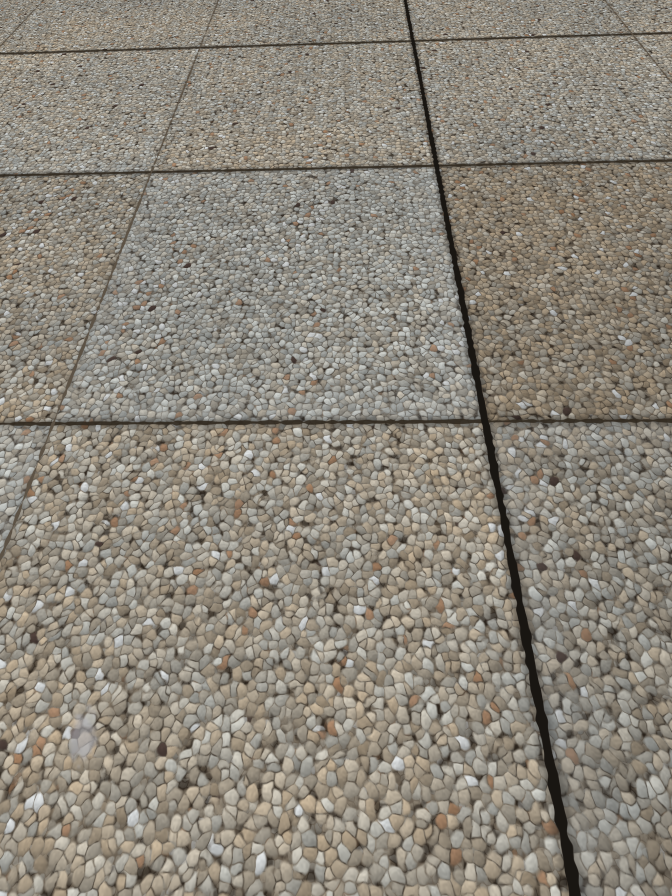
Reproduce this texture procedurally as a Shadertoy shader.

```glsl
// Square paving slabs of exposed pebble aggregate, seen in perspective.
// A ground projection gives slab coordinates; two layers of stretched Voronoi
// cells make the pebbles, under joints, slab tints and noise stains.

float hash(vec2 p) {
    return fract(sin(dot(p, vec2(127.1, 311.7))) * 43758.545);
}

vec2 hash2(vec2 p) {
    return vec2(hash(p), hash(p + 37.3));
}

float noise(vec2 p) {
    vec2 i = floor(p), f = fract(p);
    f = f * f * (3.0 - 2.0 * f);
    return mix(mix(hash(i), hash(i + vec2(1, 0)), f.x),
               mix(hash(i + vec2(0, 1)), hash(i + vec2(1, 1)), f.x), f.y);
}

float fbm(vec2 p) {
    float sum = 0.0, amp = 0.5;
    for (int i = 0; i < 4; i++) {
        sum += amp * noise(p);
        p = p * 2.03 + 11.7;
        amp *= 0.5;
    }
    return sum;
}

// Colour of one pebble; warmth runs from grey (0) to tan (1)
vec3 pebbleColor(vec2 id, float warmth) {
    float kind = hash(id + 5.1);
    float tint = clamp(warmth + 0.8 * (hash(id + 9.7) - 0.5), 0.0, 1.0);
    vec3 c = mix(vec3(0.655, 0.665, 0.65), vec3(0.61, 0.55, 0.465), tint);
    c *= 0.84 + 0.28 * hash(id + 2.9);
    c = mix(c, vec3(0.54, 0.39, 0.28), 0.7 * step(0.972, kind));
    c = mix(c, vec3(0.27, 0.22, 0.20), step(0.996, kind));
    return mix(c, vec3(0.74, 0.75, 0.75), step(kind, 0.02));
}

// One layer of oval stones: colour and coverage; footprint is the pixel in cells
vec4 pebbles(vec2 g, float warmth, float footprint) {
    g += 0.25 * (vec2(noise(g * 1.7), noise(g * 1.7 + 50.0)) - 0.5);
    vec2 cell = floor(g), nearestId = cell, toPebble = vec2(0);
    float d1 = 9.0, d2 = 9.0;
    for (int j = -1; j <= 1; j++)
    for (int i = -1; i <= 1; i++) {
        vec2 id = cell + vec2(i, j);
        vec2 r = g - id - 0.06 - 0.88 * hash2(id);
        float turn = 6.283 * hash(id + 71.0);
        vec2 axis = vec2(cos(turn), sin(turn));
        vec2 oval = vec2(dot(r, axis) * 0.84, dot(r, vec2(-axis.y, axis.x)) * 1.18);
        float d = length(oval) - 0.16 * hash(id + 13.0);
        if (d < d1) {
            d2 = d1;
            d1 = d;
            nearestId = id;
            toPebble = r;
        } else d2 = min(d2, d);
    }
    // Stones end at a neighbour or at their own rounded rim
    float soft = min(footprint * 0.2, 0.2);
    float rim = min(d2 - d1, 1.2 * (0.60 - d1));
    float body = smoothstep(-0.10 - soft, 0.24 + soft, rim);
    float dome = 1.03 - 0.20 * d1 * abs(d1) + 0.24 * toPebble.y - 0.10 * toPebble.x;
    dome += 0.12 * (noise(g * 5.0) - 0.5);
    return vec4(pebbleColor(nearestId, warmth) * dome, body);
}

// Large stones over small ones, bedded in mortar with scattered dark pits
vec3 aggregate(vec2 g, float warmth, float footprint) {
    vec4 top = pebbles(g, warmth, footprint);
    vec4 low = pebbles(g * 1.7 + 31.0, warmth, footprint * 1.7);
    float pit = smoothstep(0.35, 0.75, noise(g * 1.6 + 7.0));
    vec3 mortar = mix(vec3(0.40, 0.36, 0.31), vec3(0.17, 0.14, 0.11), pit);
    vec3 bed = mix(mortar, low.rgb * 0.84, low.a * (0.65 - 0.3 * pit));
    return mix(bed, top.rgb, top.a);
}

vec3 paving(vec2 p, float px) {
    // Ground projection: integer values of slab lie on the joints
    vec2 q = p + vec2(-0.384, 0.359);
    float depth = q.y + 0.056 * q.x;
    vec2 slab = vec2((q.x / depth - 0.188) / 0.587,
                     (1.598 + 0.098 * q.x) / depth + 0.075);
    vec2 foot = px * vec2(1.7 / depth, 1.6 / (depth * depth));
    vec2 id = floor(slab);

    // Slabs alternate between tan and grey, fading with distance
    float grey = mod(id.x + id.y, 2.0);
    float near = 1.0 - smoothstep(2.8, 3.4, slab.y);
    float brown = step(0.0, id.x) * near;
    float stain = fbm(slab * 3.5 + 20.0);
    float warmth = 0.42 + near * (0.10 - 0.36 * grey) + 0.27 * brown
                 + 0.5 * (stain - 0.47);
    vec3 col = aggregate(slab * 60.0, clamp(warmth, 0.0, 1.0), foot.y * 60.0);
    col *= 0.91 + 0.20 * stain - 0.08 * brown;
    col *= 1.0 + 0.05 * (hash(id + 3.0) - 0.5);

    // Pale frost along the rims of grey slabs
    vec2 line = floor(slab + 0.5);
    vec2 gap = abs(slab - line);
    float rim = 1.0 - smoothstep(0.0, 0.14, min(gap.x, gap.y));
    col = mix(col, vec3(0.66, 0.67, 0.67), 0.15 * rim * grey * near);

    // Chalky scuff on the front slab
    vec2 s = (p - vec2(0.092, 0.820)) * vec2(1.0, 0.45);
    float scuff = 1.0 - smoothstep(0.006, 0.018, length(s) + 0.012 * (noise(p * 160.0) - 0.5));
    col = mix(col, vec3(0.70, 0.70, 0.72), 0.6 * scuff);

    // Joints with ragged edges; the one at column zero is wide and deep
    float deep = step(abs(line.x), 0.5);
    float rag = 0.006 * (noise(slab * 75.0) - 0.5);
    vec2 halfWidth = vec2(mix(0.003, 0.0078, deep), 0.0005 + 0.002 * slab.y) + rag;
    vec2 joint = 1.0 - smoothstep(halfWidth - foot, halfWidth + foot, gap);
    vec2 shadow = 1.0 - smoothstep(halfWidth, halfWidth + 0.016, gap);
    col *= 1.0 - 0.25 * max(shadow.x * (0.4 + 0.6 * deep), shadow.y);
    col = mix(col, vec3(0.19, 0.16, 0.12), 0.9 * joint.y);
    return mix(col, mix(vec3(0.36, 0.32, 0.27), vec3(0.10, 0.085, 0.07), deep), joint.x);
}

void mainImage(out vec4 fragColor, in vec2 fragCoord) {
    // Four samples per pixel; y runs downward from the top edge
    vec3 sum = vec3(0);
    for (int i = 0; i < 4; i++) {
        vec2 f = fragCoord + vec2(i % 2, i / 2) * 0.5 - 0.25;
        sum += paving(vec2(f.x, iResolution.y - f.y) / iResolution.y, 0.5 / iResolution.y);
    }
    fragColor = vec4(sum * 0.25, 1.0);
}
```
